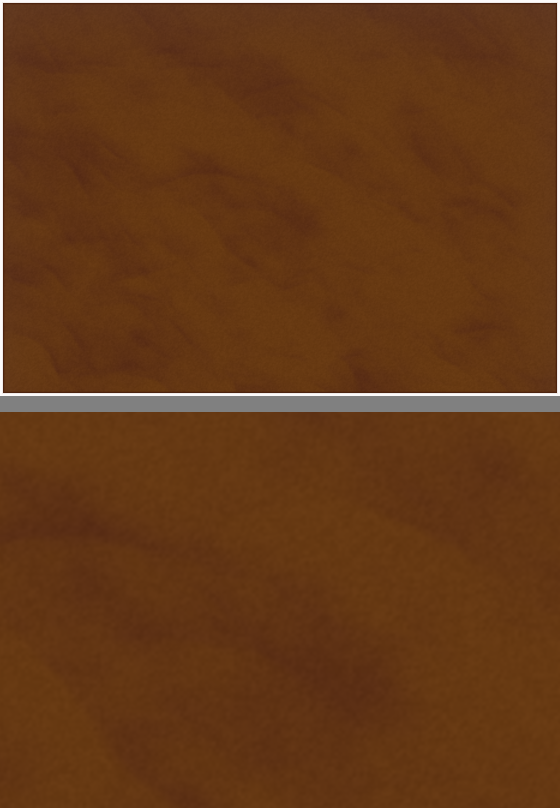
Top: the whole. Bottom: its middle third, enlarged.
A Shadertoy shader for this texture:

```glsl
const vec3 TAN = vec3(0.405, 0.225, 0.070);
const vec3 RUSSET = vec3(0.335, 0.162, 0.082);
const vec3 DUSTY = vec3(0.375, 0.222, 0.150);
const vec3 RIM = vec3(0.27, 0.10, 0.015);
const vec3 PAPER = vec3(0.99, 0.98, 0.98);

float hash(vec2 p) {
    vec3 q = fract(p.xyx * 0.1031);
    q += dot(q, q.yzx + 33.33);
    return fract((q.x + q.y) * q.z);
}

float noise(vec2 p) {
    vec2 i = floor(p), f = fract(p);
    f = f * f * (3.0 - 2.0 * f);
    float low = mix(hash(i), hash(i + vec2(1, 0)), f.x);
    float high = mix(hash(i + vec2(0, 1)), hash(i + vec2(1, 1)), f.x);
    return mix(low, high, f.y);
}

float fbm(vec2 p, int octaves) {
    float sum = 0.0, gain = 0.5;
    for (int i = 0; i < octaves; i++) {
        sum += gain * noise(p);
        p = mat2(1.6, 1.2, -1.2, 1.6) * p + 7.3;
        gain *= 0.5;
    }
    return sum;
}

mat2 rotation(float angle) {
    float c = cos(angle), s = sin(angle);
    return mat2(c, -s, s, c);
}

// A bent fold: crisp on one side, fading away on the other
float fold(vec2 p, float halfLength, float fade, float bend) {
    p.y += bend * p.x * p.x;
    float along = exp(-p.x * p.x / (halfLength * halfLength));
    float across = smoothstep(-0.008, 0.006, p.y) * exp(-max(p.y, 0.0) / fade);
    return along * across;
}

// Folds scattered over a jittered grid, steep or nearly level
float folds(vec2 p, float cellSize, float seed) {
    vec2 cell = floor(p / cellSize);
    float sum = 0.0;
    for (int y = -2; y <= 2; y++)
    for (int x = -2; x <= 2; x++) {
        vec2 id = cell + vec2(x, y);
        vec2 key = id + seed;
        vec2 jitter = vec2(hash(key + 11.0), hash(key + 23.0));
        float spread = hash(key + 37.0);
        float steep = step(0.5, hash(key + 41.0));
        float angle = mix(mix(-0.40, 0.25, spread), mix(-1.0, -0.60, spread), steep);
        float size = cellSize * mix(0.4, 0.85, hash(key + 53.0));
        float bend = mix(-1.0, 3.0, hash(key + 67.0));
        vec2 local = rotation(angle) * (p - (id + jitter) * cellSize);
        float strength = mix(0.25, 1.0, hash(key + 79.0));
        sum += strength * fold(local, size, cellSize * 0.22, bend);
    }
    return sum;
}

void mainImage(out vec4 fragColor, in vec2 fragCoord) {
    vec2 p = fragCoord / iResolution.y;
    vec2 canvas = vec2(iResolution.x / iResolution.y, 1.0);
    float pixel = 1.0 / iResolution.y;

    // Soft stains and folds
    vec2 warp = vec2(fbm(p * 9.0, 3), fbm(p * 9.0 + 31.0, 3)) - 0.45;
    vec2 q = p + 0.045 * warp;
    float stain = fbm(rotation(-0.55) * q * vec2(5.0, 8.0) + 4.0, 4);
    float shade = 0.42 + 1.5 * (stain - 0.47);
    shade += 0.46 * folds(q, 0.125, 3.0) + 0.22 * folds(q, 0.07, 90.0) - 0.30;
    shade += 0.25 * (fbm(p * 38.0, 3) - 0.44);
    vec3 color = mix(TAN, RUSSET, smoothstep(-0.15, 1.1, shade));

    // Dusty bloom towards the top and sides
    vec2 inset = min(p, canvas - p);
    float edge = min(inset.x, inset.y);
    float bloom = 0.55 * exp(-(canvas.y - p.y) / 0.13) + 0.30 * exp(-inset.x / 0.07);
    color = mix(color, DUSTY, bloom);

    // Fine leather grain
    float pores = noise(rotation(0.7) * p * vec2(190.0, 260.0)) - 0.5;
    float specks = noise(p * 330.0 + 50.0) - 0.5;
    color += (0.020 * pores + 0.016 * specks) * vec3(1.0, 0.8, 0.6);

    // Dark rim and pale margin
    color = mix(RIM, color, smoothstep(0.0085, 0.0125, edge));
    color = mix(PAPER, color, smoothstep(-0.7 * pixel, 0.7 * pixel, edge - 0.0075));
    fragColor = vec4(color, 1.0);
}
```
